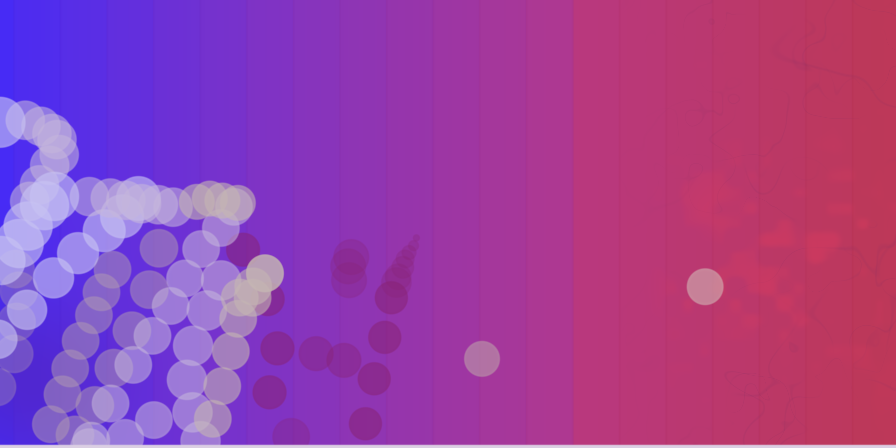
Give the GLSL for this background, as a WebGL 2 fragment shader.

```glsl
#version 300 es
precision highp float;
// Banded blue-to-crimson backdrop with chains of translucent discs and faint hairlines.

#define BAND_WIDTH 0.104
#define BAND_OFFSET 0.031
#define BAND_STRENGTH 0.6
#define WARM_EDGE 1.28
#define JITTER 0.16
#define HAIRLINE_ALPHA 0.13
#define FOOT_HEIGHT 0.007

uniform vec2 u_resolution;
out vec4 outColor;

const vec4 PALE = vec4(0.78, 0.76, 0.95, 0.62);
const vec4 LILAC = vec4(0.77, 0.71, 0.86, 0.55);
const vec4 SAND = vec4(0.77, 0.71, 0.70, 0.58);
const vec4 DUSK = vec4(0.69, 0.60, 0.70, 0.50);
const vec4 WINE = vec4(0.53, 0.13, 0.45, 0.52);

vec2 point;   // x runs 0..2, y runs 0..1
float pixel;  // size of one pixel in the same units
vec3 color;

float hash(vec2 p) {
    vec3 q = fract(vec3(p.xyx) * 0.1031);
    q += dot(q, q.yzx + 33.33);
    return fract((q.x + q.y) * q.z);
}

float noise(vec2 p) {
    vec2 i = floor(p), f = fract(p);
    f = f * f * (3.0 - 2.0 * f);
    return mix(mix(hash(i), hash(i + vec2(1, 0)), f.x),
               mix(hash(i + vec2(0, 1)), hash(i + vec2(1, 1)), f.x), f.y);
}

void disc(vec2 center, float radius, vec4 tint) {
    float d = length(point - center) - radius;
    float fill = 1.0 - smoothstep(-pixel, pixel, d);
    float rim = smoothstep(-0.008, 0.0, d) * 0.06;
    color = mix(color, tint.rgb, fill * (tint.a + rim));
}

// Discs spaced along a quadratic curve; radius runs from radii.x to radii.y
void chain(vec2 a, vec2 b, vec2 c, int count, vec2 radii, vec4 tint) {
    for (int i = 0; i < count; i++) {
        float t = float(i) / float(count - 1);
        float radius = mix(radii.x, radii.y, t);
        vec2 seed = a * 91.0 + float(i) * 7.3;
        vec2 shift = vec2(hash(seed), hash(seed + 19.7)) - 0.5;
        vec2 center = mix(mix(a, b, t), mix(b, c, t), t);
        disc(center + shift * radius * JITTER * 2.0, radius, tint);
    }
}

vec3 backdrop(float x) {
    // Blend the smooth ramp with its stepped copy
    float cell = (x - BAND_OFFSET) / BAND_WIDTH;
    float f = fract(cell), soft = pixel / BAND_WIDTH;
    float stepped = floor(cell) + smoothstep(1.0 - soft, 1.0, f) + 0.5;
    float ramp = mix(x, stepped * BAND_WIDTH + BAND_OFFSET, BAND_STRENGTH);
    vec3 cool = mix(vec3(0.28, 0.17, 0.96), vec3(0.50, 0.20, 0.77), clamp(ramp / 0.6, 0.0, 1.0));
    cool = mix(cool, vec3(0.69, 0.22, 0.56), clamp((ramp - 0.6) / 0.67, 0.0, 1.0));
    vec3 warm = mix(vec3(0.725, 0.22, 0.50), vec3(0.74, 0.22, 0.34), clamp((ramp - WARM_EDGE) / 0.72, 0.0, 1.0));
    float seam = 1.0 - smoothstep(0.0, 2.0 * soft, min(f, 1.0 - f));
    return mix(cool, warm, smoothstep(-pixel, pixel, x - WARM_EDGE)) - 0.012 * seam;
}

// Thin curled contours and soft red flecks on the warm side
void hairlines() {
    float side = smoothstep(1.36, 1.65, point.x);
    for (int i = 0; i < 3; i++) {
        vec2 q = point * (5.0 + 3.0 * float(i)) + float(i) * 17.0;
        float level = abs(noise(q + noise(q * 2.0)) - 0.5);
        float line = 1.0 - smoothstep(0.0, 0.025, level);
        float patchy = smoothstep(0.35, 0.75, noise(point * 7.0 + float(i) * 5.0));
        color = mix(color, vec3(0.50, 0.17, 0.38), line * patchy * side * HAIRLINE_ALPHA);
    }
    float fleck = smoothstep(0.62, 0.95, noise(point * 28.0) * 0.6 + noise(point * 9.0) * 0.5);
    float belt = exp(-pow((point.y - 0.42) / 0.22, 2.0)) * smoothstep(1.42, 1.6, point.x);
    color = mix(color, vec3(0.86, 0.23, 0.37), fleck * belt * 0.45);
}

void main() {
    point = gl_FragCoord.xy / u_resolution * vec2(2, 1);
    pixel = 1.0 / u_resolution.y;
    color = backdrop(point.x);
    hairlines();

    // Shade under the cluster
    float shade = exp(-dot((point - vec2(0.06, 0.15)) * vec2(5.0, 5.5), (point - vec2(0.06, 0.15)) * vec2(5.0, 5.5)));
    color = mix(color, vec3(0.32, 0.13, 0.70), shade * 0.5);

    // Wine-coloured trails
    chain(vec2(0.93, 0.47), vec2(0.905, 0.42), vec2(0.88, 0.37), 7, vec2(0.008, 0.034), vec4(WINE.rgb, 0.27));
    chain(vec2(0.87, 0.335), vec2(0.85, 0.21), vec2(0.82, 0.055), 4, vec2(0.037), WINE);
    chain(vec2(0.78, 0.43), vec2(0.76, 0.40), vec2(0.785, 0.37), 3, vec2(0.040), vec4(WINE.rgb, 0.28));
    chain(vec2(0.71, 0.215), vec2(0.74, 0.205), vec2(0.766, 0.193), 2, vec2(0.039), vec4(WINE.rgb, 0.38));
    chain(vec2(0.54, 0.44), vec2(0.65, 0.28), vec2(0.603, 0.12), 4, vec2(0.038), WINE);
    disc(vec2(0.65, 0.025), 0.042, vec4(WINE.rgb, 0.3));

    // Dim inner discs
    chain(vec2(0.04, 0.40), vec2(0.06, 0.30), vec2(0.0, 0.13), 5, vec2(0.043), vec4(DUSK.rgb, 0.35));
    chain(vec2(0.25, 0.40), vec2(0.19, 0.25), vec2(0.11, 0.05), 7, vec2(0.042), DUSK);
    chain(vec2(0.36, 0.44), vec2(0.30, 0.20), vec2(0.165, 0.03), 6, vec2(0.043), DUSK);
    chain(vec2(0.50, 0.37), vec2(0.38, 0.20), vec2(0.45, 0.01), 6, vec2(0.045), LILAC);
    chain(vec2(0.35, 0.065), vec2(0.29, 0.0), vec2(0.20, 0.0), 3, vec2(0.042), LILAC);

    // Bright outer chains
    chain(vec2(0.52, 0.54), vec2(0.396, 0.36), vec2(0.20, 0.02), 9, vec2(0.042), LILAC);
    chain(vec2(0.585, 0.385), vec2(0.52, 0.28), vec2(0.477, 0.06), 6, vec2(0.042), SAND);
    chain(vec2(0.585, 0.385), vec2(0.56, 0.37), vec2(0.54, 0.33), 3, vec2(0.042), SAND);
    chain(vec2(0.31, 0.55), vec2(0.205, 0.475), vec2(0.0, 0.24), 7, vec2(0.050, 0.044), PALE);
    chain(vec2(0.05, 0.735), vec2(0.20, 0.708), vec2(0.06, 0.55), 8, vec2(0.044), LILAC);
    chain(vec2(0.20, 0.565), vec2(0.31, 0.56), vec2(0.38, 0.533), 6, vec2(0.044), LILAC);
    chain(vec2(0.44, 0.555), vec2(0.49, 0.56), vec2(0.525, 0.553), 4, vec2(0.040), SAND);
    chain(vec2(0.125, 0.567), vec2(0.07, 0.50), vec2(0.0, 0.42), 5, vec2(0.055), PALE);
    disc(vec2(0.0, 0.727), 0.057, PALE);

    // Two lone discs and the pale foot
    disc(vec2(1.076, 0.199), 0.040, vec4(0.73, 0.59, 0.66, 0.62));
    disc(vec2(1.574, 0.360), 0.041, vec4(0.81, 0.66, 0.68, 0.65));
    color = mix(vec3(0.86, 0.81, 0.89), color, smoothstep(-pixel, pixel, point.y - FOOT_HEIGHT));
    outColor = vec4(color, 1.0);
}
```
